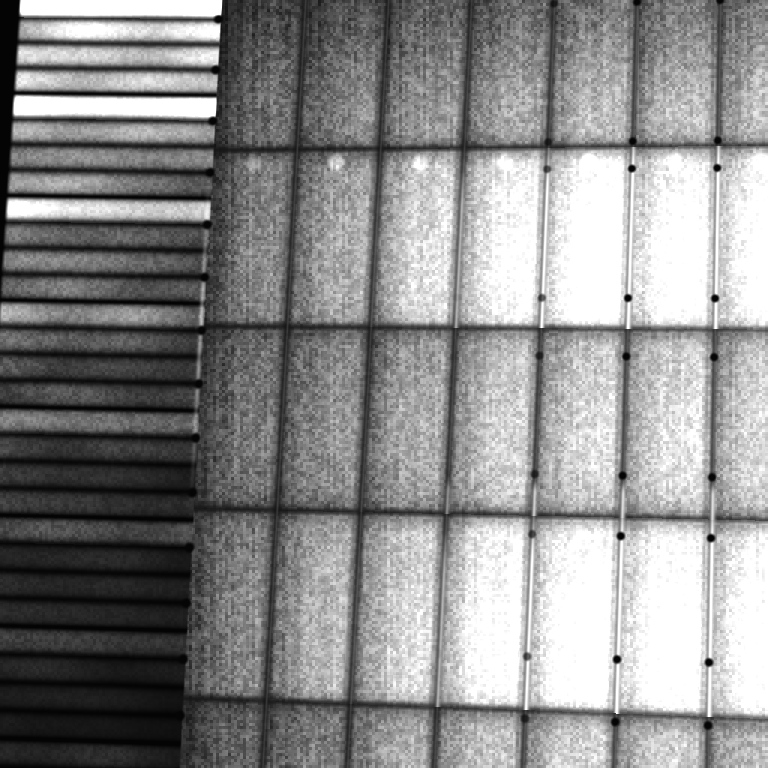
This texture is drawn by a Shadertoy shader. Its source:

```glsl
// Worn monochrome panels: a leaning grid of tall tiles beside a dark stack of
// thin slats. Quadratic spacing gives the perspective; Gaussian seams, rivets,
// lamp spots, per-tile tone and blocky grain supply the detail.

float hash(vec2 p) {
    vec3 q = fract(vec3(p.xyx) * 0.1031);
    q += dot(q, q.yzx + 33.33);
    return fract((q.x + q.y) * q.z);
}

float noise(vec2 p) {
    vec2 i = floor(p), f = fract(p);
    f = f * f * (3.0 - 2.0 * f);
    return mix(mix(hash(i), hash(i + vec2(1, 0)), f.x),
               mix(hash(i + vec2(0, 1)), hash(i + vec2(1, 1)), f.x), f.y);
}

// Solves d = b*n + a*n*n for the repeat index n
float repeatIndex(float d, float b, float a) {
    return 2.0 * d / (b + sqrt(max(b * b + 4.0 * a * d, 1e-5)));
}

float softLine(float d, float width) {
    return exp(-d * d / (width * width));
}

float disc(vec2 d, float radius) {
    return 1.0 - smoothstep(radius * 0.5, radius * 1.3, length(d));
}

float tiles(vec2 p, float edge, float grain) {
    float column = repeatIndex(p.x - edge, 0.1081 - 0.0022 * p.y, 0.00143 * p.y);
    float level = p.y - (p.x - 0.27) * (0.06 * p.y - 0.02);
    float row = repeatIndex(level - 0.196, 0.2245, 0.0045);
    vec2 cell = floor(vec2(column, row));
    vec2 f = fract(vec2(column, row));
    float odd = mod(cell.y, 2.0);
    float across = clamp((p.x - edge) / 0.73, 0.0, 1.0);

    // Broad light, alternating rows and shading inside each tile
    float tone = mix(0.50 - 0.06 * odd - 0.08 * p.y, 1.06 - 0.24 * odd,
                     smoothstep(-0.05, 0.75, across));
    tone *= mix(0.52, 1.0, smoothstep(-0.05, 0.24, p.y));
    tone *= mix(0.76, 1.04, smoothstep(0.0, 0.5, f.x));
    tone *= 0.93 + 0.12 * smoothstep(0.0, 0.6, f.y);
    tone *= 1.0 - (0.12 + 0.2 * odd) * exp(-(1.0 - f.y) * 13.0);
    tone *= 1.0 - 0.35 * exp(-(p.x - edge) * 28.0);
    tone *= 0.95 + 0.1 * hash(cell + 17.0);
    tone += grain * 0.34 * smoothstep(0.0, 0.4, tone);
    tone += 0.09 * (hash(vec2(floor(p.x * 256.0), cell.y + 9.0)) - 0.5);

    // Pale lamps below the first horizontal seam
    float lamp = disc(vec2((f.x - 0.49) * 0.11, level - 0.213), 0.011);
    tone += lamp * step(abs(cell.y), 0.5) * (0.12 + 0.25 * hash(cell + 3.0));

    // Horizontal seams, weaker towards the right
    float seamRow = round(row);
    float dy = (row - seamRow) * 0.235;
    float bar = softLine(dy, 0.0055) * mix(0.88, 0.62, across);
    bar = max(bar, 0.3 * softLine(dy - 0.004, 0.012));
    tone = mix(tone, 0.08, bar);

    // Vertical seams, turning into bright strips in the even rows
    float seam = round(column);
    float dx = (column - seam) * 0.11;
    float inside = step(0.5, seam);
    float right = smoothstep(2.0, 5.5, seam);
    tone = mix(tone, 0.08 + 0.08 * right,
               inside * 0.88 * softLine(dx, mix(0.0056, 0.0042, right)));
    tone = mix(tone, 0.2, inside * 0.3 * softLine(dx + 0.008, 0.003));
    float lit = max(1.0 - odd, 0.7 * smoothstep(0.8, 0.88, f.y) * step(0.0, cell.y));
    lit *= smoothstep(0.05, 0.4, f.y + 0.25 * right) * smoothstep(1.5, 4.5, seam);
    tone = mix(tone, 0.97, inside * lit * softLine(dx - 0.0015, 0.0032));
    tone += inside * 0.12 * softLine(dx - 0.001, 0.0014);

    // Rivets above and below each crossing
    float pairY = abs(dy - 0.0105 + 0.0125 * seamRow)
                - clamp(0.018 + 0.019 * seamRow, 0.018, 0.037);
    float rivet = disc(vec2(dx, pairY), 0.0055) * smoothstep(2.5, 5.0, seam);
    return mix(tone, 0.02, rivet);
}

float slats(vec2 p, float edge, float grain) {
    float left = 0.027 - 0.068 * p.y;
    float across = (p.x - left) / (edge - left);
    float level = p.y + (1.0 - across) * 0.007 * (0.3 + p.y);
    float n = repeatIndex(level - 0.025, 0.0328, 0.00008);
    float slat = floor(n), f = fract(n), joint = round(n);
    float strong = 1.0 - step(0.5, abs(mod(joint, 4.0) - 3.0));
    float bright = 1.0 - step(0.5, abs(mod(slat, 4.0) - 3.0));

    // Light falls off downwards, with uneven streaks along each slat
    float tone = 1.3 * exp(-2.35 * p.y) * (0.72 + 0.6 * bright);
    tone *= 0.65 + 0.6 * noise(vec2(across * 3.0 + 5.0, slat * 1.7));
    tone *= 1.0 - 0.3 * smoothstep(0.3, 1.0, across) * smoothstep(0.1, 0.35, p.y);
    tone *= 0.72 + 0.4 * sin(3.1416 * f);
    tone += grain * 0.2 * smoothstep(0.0, 0.4, tone);

    float dy = (n - joint) * 0.035;
    tone *= 1.0 - mix(0.72, 0.97, strong) * softLine(dy, mix(0.005, 0.0042, strong));
    tone += 0.35 * softLine(p.x - edge + 0.004, 0.003)
          * smoothstep(0.2, 0.4, p.y) * (1.0 - smoothstep(0.43, 0.7, p.y));
    return tone * smoothstep(-0.003, 0.004, p.x - left);
}

void mainImage(out vec4 fragColor, in vec2 fragCoord) {
    vec2 p = fragCoord / iResolution.xy;
    p.y = 1.0 - p.y;
    float edge = 0.289 - 0.055 * p.y;
    float grain = 0.6 * hash(floor(p * 256.0)) + 0.4 * noise(p * 128.0) - 0.5;
    float tone = mix(slats(p, edge, grain), tiles(p, edge, grain),
                     smoothstep(-0.0015, 0.0015, p.x - edge));

    // Notches where every second slat joint meets the tiles
    float n = repeatIndex(p.y - 0.025, 0.0328, 0.00008);
    float dy = (n - 2.0 * round(n * 0.5)) * 0.035;
    tone = mix(tone, 0.02, disc(vec2(p.x - edge + 0.003, dy), 0.0065));
    fragColor = vec4(vec3(clamp(tone, 0.015, 1.0)), 1.0);
}
```
